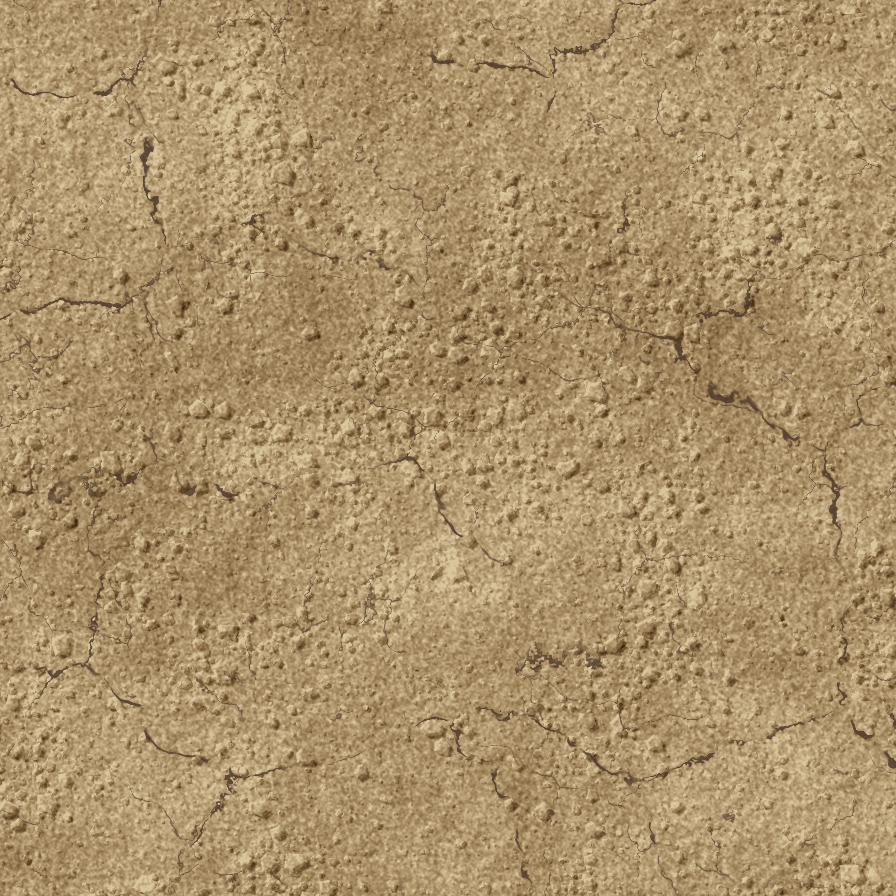
Give the GLSL for this texture, as a WebGL 2 fragment shader.

```glsl
#version 300 es
precision highp float;
// Dry cracked earth: mottled soil strewn with clustered, angular pebbles.
// Bevelled stones and soil bumps are lit from the upper left, then warped
// Voronoi borders are drawn over them as broken cracks.

uniform vec2 u_resolution;
out vec4 fragColor;

const vec2 toLight = vec2(-0.756, 0.655);

vec2 hash2(vec2 cell) {
  uvec2 v = uvec2(ivec2(cell));
  uint n = v.x * 374761u + v.y * 668265u;
  n = (n ^ (n >> 13)) * 974711u;
  n = (n ^ (n >> 15)) * 797003u;
  n ^= n >> 14;
  return vec2(n & 65535u, n >> 16) / 65535.0;
}

float cornerSlope(vec2 cell, vec2 offset) {
  return dot(hash2(cell) * 2.4 - 1.2, offset);
}

// Gradient noise, roughly -0.7 to 0.7
float noise(vec2 p) {
  vec2 i = floor(p), f = p - i;
  vec2 u = f * f * (3.0 - 2.0 * f);
  vec2 x = vec2(1, 0), y = vec2(0, 1);
  return mix(mix(cornerSlope(i, f), cornerSlope(i + x, f - x), u.x),
             mix(cornerSlope(i + y, f - y), cornerSlope(i + 1.0, f - 1.0), u.x), u.y);
}

float soilBumps(vec2 p) {
  return 0.5 * noise(p * 58.0) + 0.45 * noise(p.yx * 131.0 + p * 29.0);
}

// Five-sided stones, at most one per grid cell
// x: cover, y: slope towards the light, z: cast shadow
vec3 stones(vec2 p, float density) {
  vec2 home = floor(p - 0.5);
  vec3 result = vec3(0);
  for (int n = 0; n < 4; n++) {
    vec2 cell = home + vec2(n & 1, n >> 1);
    vec2 kind = hash2(cell + 400.0);
    if (kind.x > density) continue;
    vec2 q = p - cell - 0.2 - 0.6 * hash2(cell);
    if (dot(q, q) > 0.8) continue;
    float radius = mix(0.23, 0.46, kind.y * kind.y);
    float d = -1.0, shade = -1.0, facing = 0.0;
    for (int k = 0; k < 5; k++) {
      float vary = fract(kind.y * (37.0 + 13.0 * float(k)));
      float a = 1.2566 * (float(k) + 0.4 * vary) + 40.0 * kind.y;
      vec2 normal = vec2(cos(a), sin(a));
      float side = dot(q, normal) - radius * (0.55 + 0.5 * fract(vary * 7.0));
      float lit = dot(normal, toLight);
      if (side > d) { d = side; facing = lit; }
      shade = max(shade, side + 0.22 * lit);
    }
    float cover = smoothstep(-0.03, 0.04, -d);
    float bevel = 1.0 - smoothstep(0.06, 0.17, -d);
    float slope = mix(0.5 * kind.x / density - 0.15, facing, bevel);
    if (cover > result.x) result.xy = vec2(cover, cover * slope);
    result.z = max(result.z, smoothstep(-0.02, 0.09, -shade));
  }
  result.z *= 1.0 - result.x;
  return result;
}

// Distance to the border between the two nearest Voronoi seeds
float cellBorder(vec2 p) {
  vec2 home = floor(p), nearest = vec2(9), second = vec2(9);
  for (int i = 0; i < 9; i++) {
    vec2 c = home + vec2(i % 3 - 1, i / 3 - 1);
    vec2 r = c + hash2(c + 70.0) - p;
    if (dot(r, r) < dot(nearest, nearest)) { second = nearest; nearest = r; }
    else if (dot(r, r) < dot(second, second)) second = r;
  }
  vec2 gap = second - nearest;
  return 0.5 * dot(second + nearest, gap) / max(length(gap), 0.01);
}

// x: crack line, y: soft darkening beside it
vec2 crack(vec2 warped, float scale, float width, float strength) {
  if (strength < 0.01) return vec2(0);
  float d = cellBorder(warped * scale + scale) / scale;
  float w = width * (0.4 + 0.6 * strength), pixel = 0.7 / u_resolution.y;
  return strength * vec2(1.0 - smoothstep(w - pixel, w + pixel, d),
                         1.0 - smoothstep(0.0, width * 3.5, d));
}

void main() {
  vec2 p = gl_FragCoord.xy / u_resolution.y;

  // Mottling, soil relief and grain
  float patches = noise(p * 4.0 + 3.0), blotches = noise(p * 13.0 + 11.0);
  float specks = noise(p * 37.0 + 9.0);
  float grain = noise(mat2(0.8, 0.6, -0.6, 0.8) * p * 190.0)
              + 0.9 * noise(mat2(0.6, -0.8, 0.8, 0.6) * p * 330.0);
  float soil = soilBumps(p);
  float tone = 0.69 + 0.1 * patches + 0.08 * blotches + 0.07 * specks + 0.16 * grain;
  tone += 0.3 * (soil - soilBumps(p + toLight * 0.0032));

  // Pebbles of three sizes, gathered in clusters
  float cluster = smoothstep(-0.1, 0.4, noise(p * 5.0 + 31.0) + 0.6 * blotches);
  vec3 grit = stones(p * 112.0 + 60.0, mix(0.25, 0.65, cluster));
  vec3 small = stones(p * 60.0 + 30.0, mix(0.13, 0.75, cluster));
  vec3 large = stones(p * 34.0, mix(0.05, 0.78, cluster));
  vec3 rubble = mix(mix(0.65 * grit, 0.9 * small, small.x), large, large.x);
  float shadow = max(large.z, (1.0 - large.x) * max(0.85 * small.z, 0.6 * grit.z));
  tone += 0.17 * rubble.y + 0.03 * rubble.x - 0.25 * shadow;

  // Cracks
  vec2 warped = p + 0.09 * vec2(noise(p * 5.0), noise(p * 5.0 + 80.0))
              + 0.026 * vec2(noise(p * 26.0), noise(p * 26.0 + 40.0))
              + 0.015 * vec2(soil, specks) + 0.003 * vec2(grain, -grain);
  float broken = smoothstep(-0.4, 0.05, soil + specks);
  float wideStrength = broken * smoothstep(-0.2, 0.15, noise(p * 3.9 + 50.0) + 0.4 * blotches);
  float hairStrength = broken * smoothstep(-0.2, 0.2, noise(p * 7.5 + 20.0) + 0.4 * specks);
  vec2 wide = crack(warped, 4.3, 0.0017 * (1.0 + 1.5 * specks), wideStrength);
  vec2 hair = crack(warped + 3.0, 8.5, 0.0008, hairStrength);
  tone -= 0.08 * wide.y + 0.04 * hair.y;

  // Earth colours from deep shade to pale dust
  vec3 color = mix(vec3(0.29, 0.19, 0.08), vec3(0.63, 0.52, 0.36), clamp((tone - 0.29) / 0.34, -0.2, 1.0));
  color += vec3(0.15, 0.17, 0.17) * clamp((tone - 0.63) / 0.15, 0.0, 1.5);
  color = mix(color, vec3(0.31, 0.23, 0.17), max(0.85 * wide.x, 0.65 * hair.x));
  fragColor = vec4(color, 1.0);
}
```
